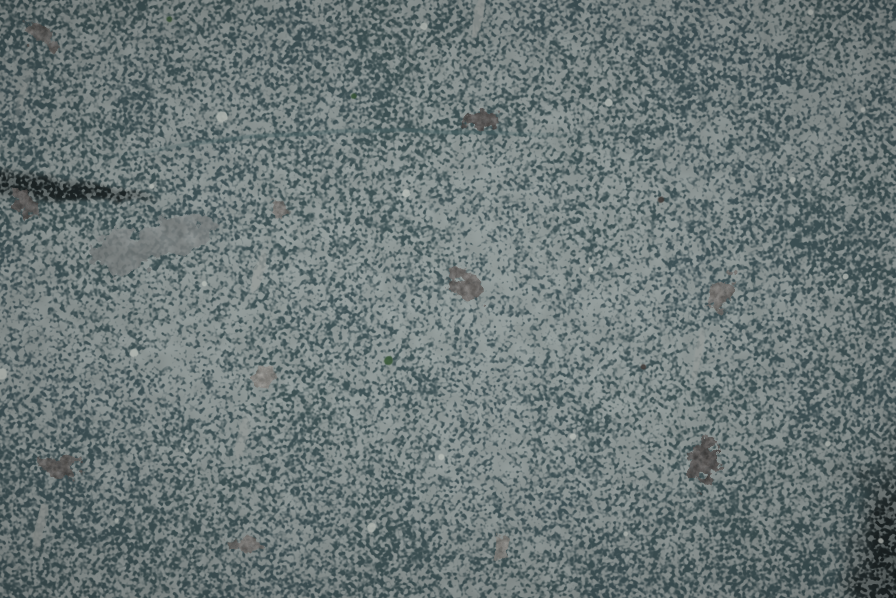
Write a Shadertoy shader that draws this texture.

```glsl
// Weathered painted floor: pale grey paint worn into fine teal speckle.
// Thresholded noise gives the grains; noisy ellipses scattered by a
// low-discrepancy sequence give chips, drips and paint dots on top.

float hash(vec2 p) {
    vec3 q = fract(vec3(p.xyx) * 0.1031);
    q += dot(q, q.yzx + 33.33);
    return fract((q.x + q.y) * q.z);
}

float noise(vec2 p) {
    vec2 i = floor(p), f = fract(p);
    f = f * f * (3.0 - 2.0 * f);
    return mix(mix(hash(i), hash(i + vec2(1, 0)), f.x),
               mix(hash(i + vec2(0, 1)), hash(i + vec2(1, 1)), f.x), f.y);
}

float fbm(vec2 p) {
    float sum = 0.0, amp = 0.5;
    for (int i = 0; i < 4; i++) {
        sum += amp * noise(p);
        p = mat2(1.6, 1.2, -1.2, 1.6) * p + 7.3;
        amp *= 0.5;
    }
    return sum / 0.9375;
}

// Two turned noise layers, so that the grains follow no grid
float grainField(vec2 p) {
    return 0.6 * noise(mat2(0.8, 0.6, -0.6, 0.8) * p * 205.0 + 300.0)
         + 0.4 * noise(mat2(0.96, -0.28, 0.28, 0.96) * p * 270.0 + 700.0);
}

// Coverage of a rotated ellipse with a ragged rim
float blob(vec2 p, vec2 center, vec2 radius, float angle, float ragged) {
    vec2 q = p - center;
    float c = cos(angle), s = sin(angle);
    q = vec2(c * q.x + s * q.y, c * q.y - s * q.x);
    float wobble = (fbm(p * 70.0 + center * 90.0) - 0.5) * ragged;
    float d = (length(q / radius) - 1.0 + wobble) * min(radius.x, radius.y);
    float edge = 0.001 + 0.5 / iResolution.y;
    return 1.0 - smoothstep(-edge, edge, d);
}

// Evenly spread position for scattered item i
vec2 scatter(float i, float seed, float aspect) {
    return fract(seed + i * vec2(0.7549, 0.5698)) * vec2(aspect, 1.0);
}

void mainImage(out vec4 fragColor, in vec2 fragCoord) {
    float aspect = iResolution.x / iResolution.y;
    vec2 p = fragCoord / iResolution.y;
    vec2 centered = fragCoord / iResolution.xy - 0.5;

    // Broad clouds and patches vary how worn the paint is
    float cloud = fbm(p * vec2(3.5, 4.5) + 3.0);
    float patches = fbm(p * 14.0 + 20.0);
    float wear = 0.395 + 0.20 * (cloud - 0.5) + 0.24 * (patches - 0.5)
               + 0.22 * dot(centered, centered);

    // Long shallow scratch arching across the upper half
    float bend = p.x - 0.64;
    float arcY = 0.781 - (bend < 0.0 ? 0.22 : 0.10) * bend * bend
               + 0.004 * (noise(p.xx * 12.0) - 0.5);
    float span = smoothstep(0.1, 0.4, p.x) * (1.0 - smoothstep(0.75, 1.05, p.x));
    float scratch = span * (1.0 - smoothstep(0.001, 0.0055, abs(p.y - arcY)));
    wear += 0.10 * scratch;

    // Fine grains, averaged over the pixel
    float paint = 0.0;
    for (int i = 0; i < 4; i++) {
        vec2 tap = vec2(i % 2, i / 2) * 0.5 - 0.25;
        float grain = grainField(p + tap / iResolution.y);
        paint += 0.25 * smoothstep(wear - 0.21, wear + 0.21, grain);
    }
    vec3 teal = mix(vec3(0.235, 0.315, 0.32), vec3(0.25, 0.325, 0.35), fbm(p * 6.0 + 50.0));
    vec3 pale = vec3(0.565, 0.60, 0.595) + 0.05 * (noise(p * 60.0) - 0.5);
    vec3 color = mix(teal, pale, paint);
    color = mix(color, vec3(0.31, 0.41, 0.42), 0.5 * scratch);

    // Bare black: a tapering streak at the left and the lower right corner
    float taper = mix(0.024, 0.006, clamp(p.x / 0.27, 0.0, 1.0));
    float streakY = 0.695 - 0.11 * p.x + 0.02 * (fbm(p * 30.0) - 0.5);
    float streak = (1.0 - smoothstep(taper * 0.4, taper * 1.5, abs(p.y - streakY)))
                 * (1.0 - smoothstep(0.20, 0.28, p.x));
    float corner = 1.0 - smoothstep(0.3, 1.2,
        length((p - vec2(aspect, 0.08)) / vec2(0.10, 0.19)) + 1.2 * (patches - 0.5));
    float bare = max(streak, corner);
    color = mix(color, vec3(0.11, 0.14, 0.145), bare * (1.0 - 0.65 * paint * paint));

    // Large smeared filler patch with a mottled surface
    float smear = max(blob(p, vec2(0.29, 0.605), vec2(0.068, 0.031), 0.3, 1.2),
                      blob(p, vec2(0.205, 0.575), vec2(0.046, 0.036), 0.1, 1.2));
    vec3 filler = vec3(0.50, 0.52, 0.52) + 0.2 * (fbm(p * 50.0) - 0.5);
    color = mix(color, filler, 0.8 * smear);

    // Chips of brown and pinkish grey mortar
    for (int i = 0; i < 11; i++) {
        float k = float(i), tone = hash(vec2(k, 5.0));
        float size = mix(0.014, 0.030, hash(vec2(k, 9.0)));
        float chip = blob(p, scatter(k, 0.52, aspect),
                          size * vec2(1.15, 0.75), 6.28 * hash(vec2(k, 2.0)), 2.4);
        vec3 mortar = mix(vec3(0.32, 0.30, 0.295), vec3(0.56, 0.545, 0.525), tone);
        mortar += 0.35 * (fbm(p * 110.0 + k) - 0.5);
        color = mix(color, mortar, 0.8 * chip);
    }

    // Thin, nearly vertical drips of pale paint
    for (int i = 0; i < 6; i++) {
        float k = float(i);
        float drip = blob(p, scatter(k, 0.27, aspect),
                          vec2(mix(0.005, 0.010, hash(vec2(k, 3.0))), 0.042),
                          -0.35 * hash(vec2(k, 7.0)), 1.0);
        color = mix(color, vec3(0.60, 0.62, 0.61), drip * mix(0.4, 0.9, hash(vec2(k, 4.0))));
    }

    // Small round splashes: mostly white, a few green or dark
    for (int i = 0; i < 26; i++) {
        float k = float(i), kind = hash(vec2(k, 11.0));
        float size = mix(0.004, 0.010, pow(hash(vec2(k, 13.0)), 2.0));
        float splat = blob(p, scatter(k, 0.13, aspect), vec2(size), 0.0, 0.7);
        vec3 splash = kind < 0.65 ? vec3(0.72, 0.74, 0.72)
                    : kind < 0.82 ? vec3(0.22, 0.34, 0.22) : vec3(0.24, 0.22, 0.21);
        color = mix(color, splash, 0.9 * splat);
    }

    // Light falls off towards the corners
    color *= 1.02 - 0.42 * dot(centered, centered);
    fragColor = vec4(color, 1.0);
}
```
